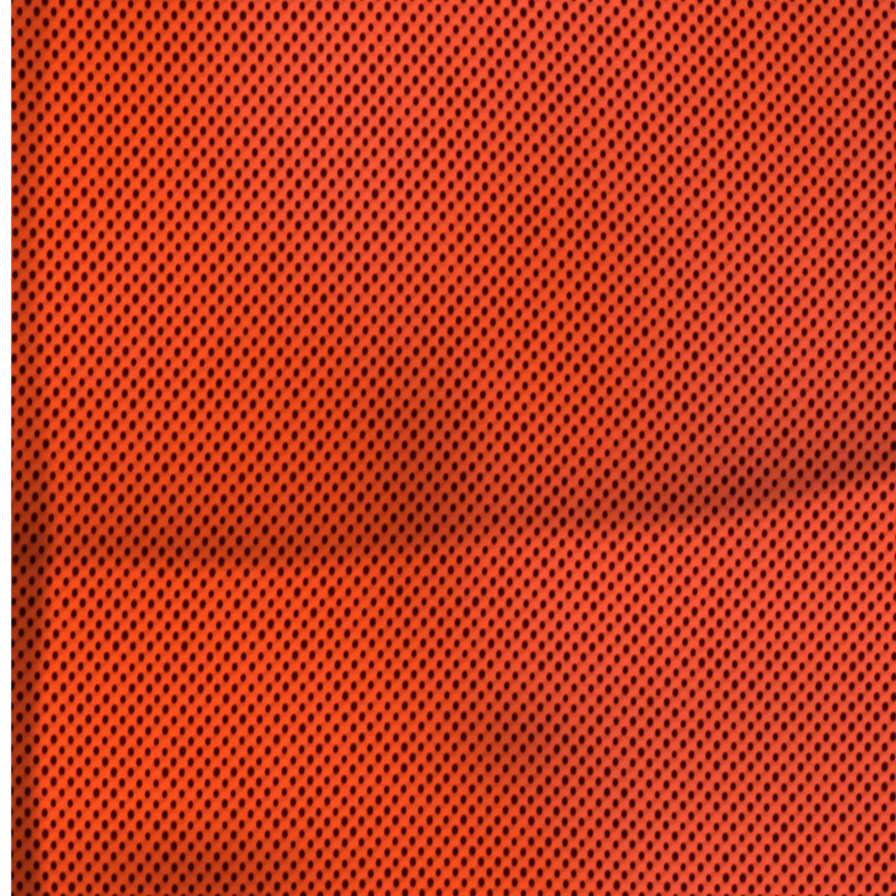
This texture is drawn by a Shadertoy shader. Its source:

```glsl
// Orange knitted mesh with staggered oval holes, soft folds and a white left margin.
#define REPEATS vec2(52.0, 42.5)    // staggered cell pairs across and down
#define HOLE_RADIUS vec2(0.165, 0.205)
#define HOLE_SLANT -0.06
#define HOLE_BLUR 0.55
#define MARGIN 0.0125
#define WEAR 0.16
#define HOLE_COLOR vec3(0.25, 0.015, 0.015)
#define SHADE_COLOR vec3(0.54, 0.11, 0.045)
#define ORANGE vec3(0.945, 0.29, 0.10)
#define CORAL vec3(0.935, 0.32, 0.20)

const float TAU = 6.2831853;

float hash(vec2 p) {
    p = fract(p * vec2(0.1031, 0.1137));
    p += dot(p, p.yx + 33.33);
    return fract((p.x + p.y) * p.x * 47.0);
}

// Slow layered sines, about -1 to 1
float waves(vec2 p) {
    return 0.5 * sin(p.x * 5.0 + 1.7 * sin(p.y * 4.0))
         + 0.3 * sin(p.y * 9.0 - p.x * 6.0 + 1.0)
         + 0.2 * sin(p.x * 17.0 + p.y * 8.0);
}

// Soft round patch of shadow
float patchAt(vec2 uv, vec2 center, vec2 size) {
    vec2 d = (uv - center) / size;
    return exp(-dot(d, d));
}

// Distance to the hole of one lattice cell, in hole radii
float holeDistance(vec2 p, float seed) {
    vec2 id = floor(p);
    float h = hash(id + seed);
    float k = hash(id + seed + 71.0);
    vec2 d = fract(p) - 0.5 - (vec2(h, k) - 0.5) * 0.04;
    d.x += HOLE_SLANT * d.y;
    return length(d / HOLE_RADIUS) / (1.0 + WEAR * (h + k - 1.0));
}

// Lattice drawn by the cloth: rows sag to the upper right, columns sway
vec2 latticeAt(vec2 uv) {
    vec2 p = uv * REPEATS;
    p.x += 0.4 * sin(uv.y * 5.0 + 1.0) + 0.8 * uv.x * uv.x;
    p.y += 2.2 * uv.x * uv.x * uv.y + 0.15 * sin(uv.x * 9.0);
    return p;
}

// Light across the cloth: crease, side seam and dents
float foldLight(vec2 uv) {
    float h = uv.y - (0.37 + 0.10 * uv.x * uv.x + 0.006 * sin(uv.x * 14.0));
    float crease = smoothstep(-0.025, 0.02, h) * exp(-max(h, 0.0) / 0.06);
    float depth = 0.20 + 0.06 * sin(uv.x * 12.0 - 1.5) + 0.12 * smoothstep(0.75, 1.0, uv.x);
    float seam = 1.0 - smoothstep(0.035, 0.06, uv.x + 0.008 * sin(uv.y * 11.0));
    float light = 1.0 + 0.05 * waves(uv);
    light -= depth * crease;
    light -= seam * mix(0.34, 0.14, smoothstep(0.3, 0.55, uv.y));
    light -= 0.13 * patchAt(uv, vec2(0.47, 0.47), vec2(0.07, 0.12));
    light -= 0.22 * patchAt(uv, vec2(0.21, 0.02), vec2(0.14, 0.05));
    light -= 0.12 * patchAt(uv, vec2(0.57, 0.17), vec2(0.07, 0.05));
    light += 0.06 * patchAt(uv, vec2(0.80, 0.33), vec2(0.25, 0.08));
    return light;
}

void mainImage(out vec4 fragColor, in vec2 fragCoord) {
    vec2 uv = fragCoord / iResolution.xy;
    vec2 p = latticeAt(uv);

    // Two interleaved grids of holes
    float d = min(holeDistance(p, 0.0), holeDistance(p + 0.5, 19.0));
    float blur = max(HOLE_BLUR, 0.5 * fwidth(p.x) / HOLE_RADIUS.x);
    float cloth = smoothstep(1.0 - blur, 1.0 + blur, d);

    // Strands rising to the right between the holes, crossed by fainter ones
    float strand = -cos(TAU * (p.x - p.y) - 0.6);
    float cross = -cos(TAU * (p.x + p.y) + 0.5);
    float loops = cos(2.0 * TAU * p.y + 1.2);
    float fuzz = waves(p * 1.9);
    float relief = 0.92 + 0.17 * strand + 0.07 * cross + 0.06 * loops + 0.05 * fuzz;

    // Dye, shading and folds
    float coral = smoothstep(-0.3, 0.4, uv.x - 0.45 + 0.35 * waves(uv + 0.3));
    vec3 dye = mix(ORANGE, CORAL, coral);
    vec3 color = mix(SHADE_COLOR, dye, clamp(relief, 0.0, 1.08));
    color = mix(HOLE_COLOR, color, cloth) * foldLight(uv);

    // Bare margin beside the cloth
    float edge = fwidth(uv.x);
    color = mix(vec3(1.0), color, smoothstep(MARGIN - edge, MARGIN + edge, uv.x));
    fragColor = vec4(clamp(color, 0.0, 1.0), 1.0);
}
```
